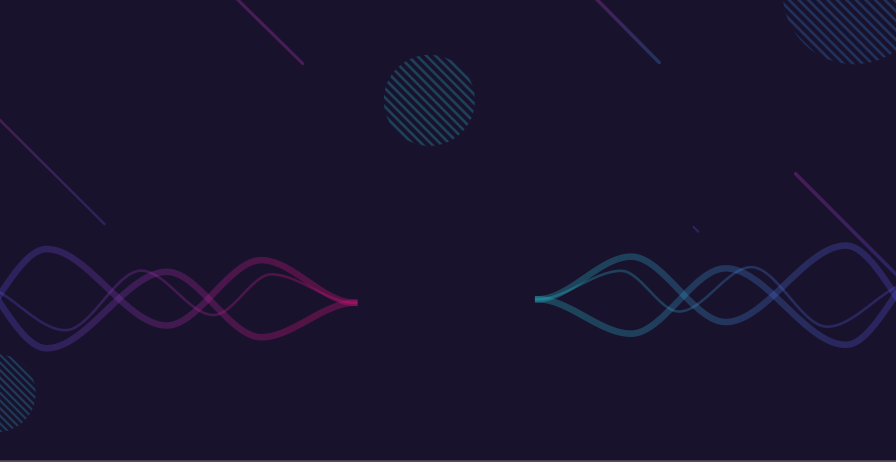
A WebGL 1 fragment shader for this background:

```glsl
precision highp float;
// Dark violet backdrop with two mirrored braids of translucent ribbons,
// diagonal streaks and hatched discs. Every part is a distance function
// on a 768 x 396 design grid, blended over the base colour.
uniform vec2 u_resolution;

const vec2 GRID = vec2(768.0, 396.0);
const vec3 NIGHT = vec3(0.098, 0.070, 0.176);
const vec3 INDIGO = vec3(0.34, 0.31, 0.84);
const vec3 MAGENTA = vec3(0.88, 0.08, 0.50);
const vec3 PURPLE = vec3(0.72, 0.22, 0.72);
const vec3 TEAL = vec3(0.15, 0.75, 0.80);
const vec3 BLUE = vec3(0.20, 0.52, 0.85);
const vec3 FOOTER = vec3(0.36, 0.30, 0.33);

// Smooth coverage of a shape whose signed distance is d.
float cover(float d, float px) {
  return clamp(0.5 - d / px, 0.0, 1.0);
}

// Thick ribbon offset from the axis; its twin is the negative.
float ribbonWave(float x) {
  return -42.5 + 85.0 * smoothstep(-45.0, 40.0, x)
    - 65.5 * smoothstep(40.0, 143.0, x)
    + 56.0 * smoothstep(143.0, 224.0, x)
    - 33.0 * smoothstep(224.0, 304.0, x);
}

// Thin thread offset from the axis.
float threadWave(float x) {
  return 12.0 - 39.0 * smoothstep(-20.0, 56.0, x)
    + 51.0 * smoothstep(56.0, 121.0, x)
    - 38.0 * smoothstep(121.0, 183.0, x)
    + 35.0 * smoothstep(183.0, 233.0, x)
    - 21.0 * smoothstep(233.0, 304.0, x);
}

// Stroke around a curve, with its vertical gap corrected by the slope.
float curveStroke(float gap, float slope, float halfWidth, float px) {
  return cover(abs(gap) / sqrt(1.0 + slope * slope) - halfWidth, px);
}

vec3 drawBraid(vec3 base, vec2 p, vec3 ink, float px) {
  float y = p.y + 3.5 * smoothstep(224.0, 304.0, p.x);
  float ribbon = ribbonWave(p.x);
  float thread = threadWave(p.x);
  float ribbonSlope = ribbonWave(p.x + 0.5) - ribbonWave(p.x - 0.5);
  float threadSlope = threadWave(p.x + 0.5) - threadWave(p.x - 0.5);
  float alpha = 0.29 * cover(p.x - 306.5, px);
  base = mix(base, ink, alpha * curveStroke(y - ribbon, ribbonSlope, 2.8, px));
  base = mix(base, ink, alpha * curveStroke(y + ribbon, ribbonSlope, 2.8, px));
  return mix(base, ink, alpha * curveStroke(y - thread, threadSlope, 1.1, px));
}

// Straight streak from a to b that shifts from one ink to another.
vec3 drawStreak(vec3 base, vec2 p, vec2 a, vec2 b, float halfWidth,
                vec3 inkA, vec3 inkB, float px) {
  vec2 ab = b - a;
  float t = clamp(dot(p - a, ab) / dot(ab, ab), 0.0, 1.0);
  float d = length(p - a - t * ab) - halfWidth;
  return mix(base, mix(inkA, inkB, t), 0.30 * cover(d, px));
}

// Disc filled with diagonal stripes.
vec3 drawHatch(vec3 base, vec2 p, vec2 centre, float radius, float period,
               vec3 ink, float px) {
  vec2 q = p - centre;
  float across = (q.x + q.y) * 0.7071;
  float stripe = abs(fract(across / period) - 0.5) * period - period * 0.2;
  float d = max(length(q) - radius, stripe);
  return mix(base, ink, 0.27 * cover(d, px));
}

void main() {
  vec2 p = gl_FragCoord.xy / u_resolution * GRID;
  float px = GRID.x / u_resolution.x;
  vec3 color = NIGHT;

  // Hatched discs
  color = drawHatch(color, p, vec2(368.0, 310.0), 39.0, 5.6, TEAL, px);
  color = drawHatch(color, p, vec2(732.0, 402.0), 61.0, 5.8, BLUE, px);
  color = drawHatch(color, p, vec2(-3.0, 59.0), 33.5, 4.6, mix(TEAL, BLUE, 0.4), px);

  // Diagonal streaks
  color = drawStreak(color, p, vec2(203.0, 397.0), vec2(259.5, 341.5), 1.3, PURPLE, PURPLE, px);
  color = drawStreak(color, p, vec2(510.0, 398.0), vec2(565.0, 342.5), 1.5, PURPLE, BLUE, px);
  color = drawStreak(color, p, vec2(-2.0, 295.0), vec2(89.5, 204.0), 1.0, PURPLE, INDIGO, px);
  color = drawStreak(color, p, vec2(682.0, 247.0), vec2(770.0, 159.0), 1.5, PURPLE, INDIGO, px);
  color = drawStreak(color, p, vec2(594.5, 201.5), vec2(598.5, 197.5), 0.9, INDIGO, INDIGO, px);

  // Braids: the right one mirrors the left and sits a little higher
  float right = step(382.5, p.x);
  vec2 q = vec2(mix(p.x, 765.0 - p.x, right), p.y - 140.0 - 3.0 * right);
  vec3 tipInk = mix(MAGENTA, TEAL, right);
  vec3 ink = mix(INDIGO, tipInk, smoothstep(-20.0, 290.0, q.x));
  color = drawBraid(color, q, ink, px);

  // Thin rule along the bottom edge
  color = mix(color, FOOTER, cover(p.y - 1.5, px));
  gl_FragColor = vec4(color, 1.0);
}
```
